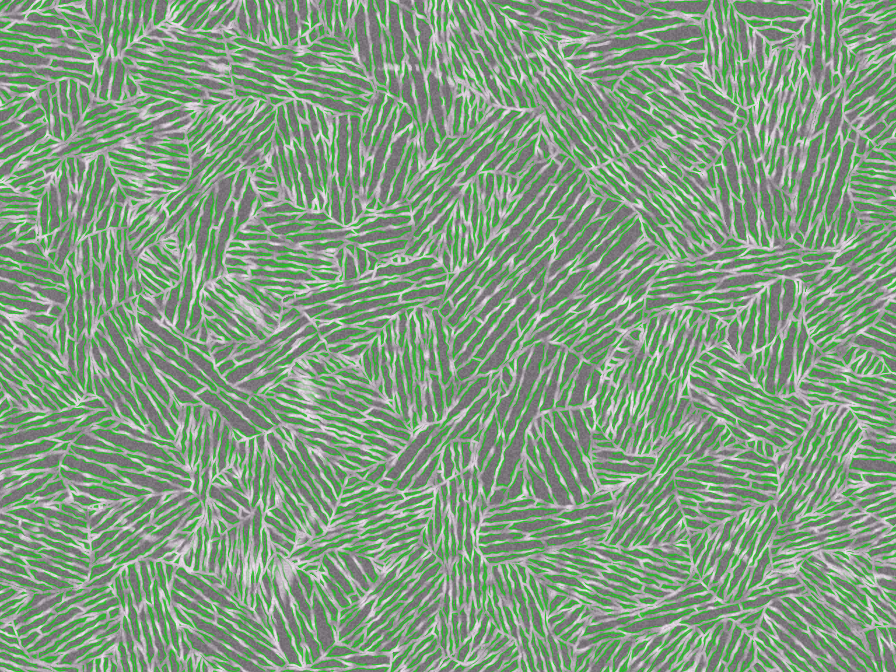
This texture is drawn by a Shadertoy shader. Its source:

```glsl
// Etched metal micrograph: packets of needle plates with pale ridges and thin green contours.

const vec3 GREEN_LINE = vec3(0.0, 0.86, 0.0);
const vec3 GREY_TINT = vec3(1.0, 0.95, 1.0);
const float PLATE_GREY = 0.475;
const float RIDGE_GREY = 0.75;
const float FLECK_GREY = 0.92;
const float PACKET_SIZE = 0.125;
const vec2 PACKET_STRETCH = vec2(1.9, 0.65);  // across, along
const vec2 PLATE_SIZE = vec2(0.0135, 0.1);    // across, along
const float LINE_WIDTH = 0.0014;

vec2 hash2(vec2 p) {
    vec3 q = fract(p.xyx * vec3(0.1031, 0.1030, 0.0973));
    q += dot(q, q.yzx + 33.33);
    return fract((q.xx + q.yz) * q.zy);
}

float noise(vec2 p) {
    vec2 i = floor(p), f = fract(p);
    f = f * f * (3.0 - 2.0 * f);
    float low = mix(hash2(i).x, hash2(i + vec2(1, 0)).x, f.x);
    float high = mix(hash2(i + vec2(0, 1)).x, hash2(i + vec2(1, 1)).x, f.x);
    return mix(low, high, f.y);
}

vec2 noise2(vec2 p) {
    return vec2(noise(p), noise(p + 71.3)) - 0.5;
}

vec2 rotate(vec2 p, float angle) {
    float c = cos(angle), s = sin(angle);
    return vec2(c * p.x + s * p.y, c * p.y - s * p.x);
}

// Nearest packet, stretched along its own plates: (angle, seed, border distance)
vec3 findPacket(vec2 p, float size) {
    vec2 home = floor(p / size);
    float nearest = 1e3, second = 1e3;
    vec2 traits = vec2(0.0), nearSlope = vec2(0.0), secondSlope = vec2(0.0);
    for (int y = -2; y <= 2; y++)
    for (int x = -2; x <= 2; x++) {
        vec2 cell = home + vec2(x, y);
        vec2 centre = (cell + hash2(cell + 40.0)) * size;
        vec2 t = hash2(cell + 97.0);
        t.x *= 3.14159;
        vec2 r = rotate(p - centre, t.x) * PACKET_STRETCH;
        float d = length(r);
        vec2 slope = rotate(r * PACKET_STRETCH, -t.x) / max(d, 1e-4);
        if (d < nearest) {
            second = nearest;
            secondSlope = nearSlope;
            nearest = d;
            nearSlope = slope;
            traits = t;
        } else if (d < second) {
            second = d;
            secondSlope = slope;
        }
    }
    return vec3(traits, (second - nearest) / max(length(secondSlope - nearSlope), 0.5));
}

vec2 plateCentre(vec2 cell) {
    float columnShift = hash2(vec2(cell.x, 7.0)).y;
    return cell + vec2(0.0, columnShift) + (hash2(cell) - 0.5) * vec2(0.7, 0.7);
}

// Distance to the nearest plate border, in canvas units
float plateBorder(vec2 p, vec2 size) {
    vec2 q = p / size;
    vec2 home = floor(q), nearCell = home, toNear = vec2(0.0);
    float best = 1e3;
    for (int y = -2; y <= 1; y++)
    for (int x = -1; x <= 2; x++) {
        vec2 cell = home + vec2(x, y);
        vec2 r = plateCentre(cell) - q;
        if (dot(r, r) < best) {
            best = dot(r, r);
            toNear = r;
            nearCell = cell;
        }
    }
    float border = 1e3;
    for (int y = -2; y <= 2; y++)
    for (int x = -2; x <= 2; x++) {
        vec2 r = plateCentre(nearCell + vec2(x, y)) - q;
        vec2 across = r - toNear;
        if (dot(across, across) > 1e-4)
            border = min(border, dot(0.5 * (r + toNear), across) / length(across / size));
    }
    return border;
}

// Coverage of a thin line, spread over little more than one pixel
float lineCoverage(float d, float width, float pixel) {
    float spread = max(1.2 * pixel, width);
    return width / spread * max(1.0 - abs(d) / spread, 0.0);
}

void mainImage(out vec4 fragColor, in vec2 fragCoord) {
    float pixel = 1.0 / iResolution.y;
    vec2 p = fragCoord * pixel;

    // Nearly straight plates with ragged flanks inside each packet
    vec2 bent = p + 0.012 * noise2(p * 7.0) + 0.0034 * noise2(p * 120.0);
    vec3 packet = findPacket(bent + 3.0, PACKET_SIZE);
    vec2 local = rotate(bent, packet.x) + 5.0 + 10.0 * packet.y;
    float d = plateBorder(local, PLATE_SIZE * mix(0.85, 1.5, packet.y * packet.y));
    d = min(d, packet.z);

    // Pale ridges of uneven strength
    float ridge = 1.0 - smoothstep(0.0004, 0.0046, d);
    ridge *= 0.3 + 1.3 * noise(p * 85.0 + 12.0);
    float grey = mix(PLATE_GREY, RIDGE_GREY, ridge);

    // White flecks strung along old grain boundaries
    float seam = abs(noise(p * 2.6 + 4.0 + 0.25 * noise2(p * 11.0)) - 0.5);
    float streak = smoothstep(0.55, 0.75, noise(local * vec2(170.0, 40.0)));
    float fleck = smoothstep(0.02, 0.005, seam) * streak;
    grey = mix(grey, FLECK_GREY, 0.7 * fleck);

    // Fine grain
    grey += 0.11 * (noise(p * 480.0) - 0.5);

    // Broken green contour on the flank of each ridge
    float offset = 0.0034 + 0.0026 * (noise(p * 150.0 + 31.0) - 0.5);
    float contour = lineCoverage(d - offset, LINE_WIDTH, pixel);
    contour *= smoothstep(0.18, 0.38, noise(p * 100.0 + 57.0)) * (1.0 - 0.7 * fleck);

    fragColor = vec4(mix(grey * GREY_TINT, GREEN_LINE, contour), 1.0);
}
```
